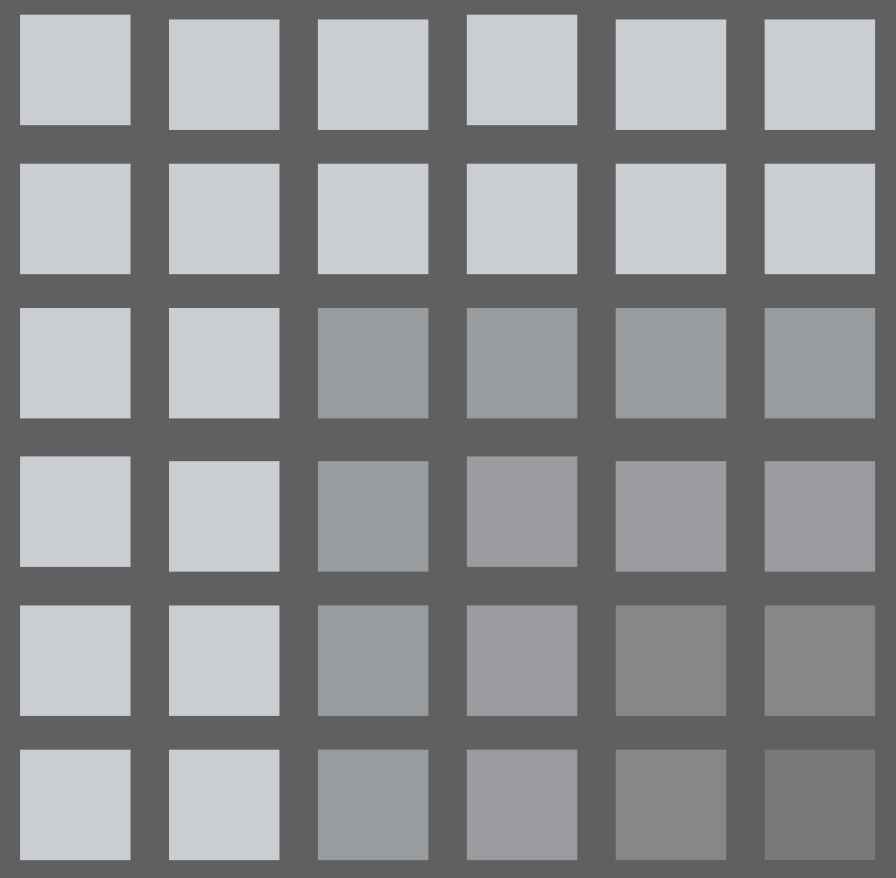
A Shadertoy shader for this pattern:

```glsl
// A six by six grid of flat grey tiles on a darker ground.
// Tiles repeat in columns and in bands of three rows; their shade follows
// the nested corner rings given by min(column, row).

const float TILE_SIZE = 0.1233;   // all lengths are in canvas widths
const float COLUMN_PITCH = 0.1662;
const float ROW_PITCH = 0.161;
const float BAND_PITCH = 0.493;
const vec2 MARGIN = vec2(0.0224, 0.0217);
const float CELL_TOP = 0.008;
const float LIFT = 0.0053;

const vec3 GROUND = vec3(0.376);
const vec3 PALE = vec3(0.792, 0.804, 0.824);
const vec3 COOL_GREY = vec3(0.596, 0.612, 0.620);
const vec3 MAUVE_GREY = vec3(0.612, 0.604, 0.622);
const vec3 MID_GREY = vec3(0.526, 0.530, 0.534);
const vec3 DEEP_GREY = vec3(0.474, 0.474, 0.482);

// Column and row of the cell that holds p; p.y runs down from the top.
vec2 cellAt(vec2 p) {
    float y = p.y - CELL_TOP;
    float band = floor(y / BAND_PITCH);
    float rowInBand = clamp(floor((y - band * BAND_PITCH) / ROW_PITCH), 0.0, 2.0);
    return vec2(floor(p.x / COLUMN_PITCH), band * 3.0 + rowInBand);
}

// Upper left corner of a tile; the first tile of each 3x3 block sits higher.
vec2 tileCorner(vec2 cell) {
    vec2 inBlock = mod(cell, 3.0);
    float band = floor(cell.y / 3.0);
    vec2 corner = MARGIN + vec2(cell.x * COLUMN_PITCH,
                                band * BAND_PITCH + inBlock.y * ROW_PITCH);
    if (inBlock.x + inBlock.y < 0.5) corner.y -= LIFT;
    return corner;
}

vec3 ringColor(float ring) {
    vec3 color = mix(PALE, COOL_GREY, step(1.5, ring));
    color = mix(color, MAUVE_GREY, step(2.5, ring));
    color = mix(color, MID_GREY, step(3.5, ring));
    return mix(color, DEEP_GREY, step(4.5, ring));
}

// Soft coverage of a square, with an edge one pixel wide.
float squareMask(vec2 p, float halfSize, float pixel) {
    vec2 inside = clamp((halfSize - abs(p)) / pixel + 0.5, 0.0, 1.0);
    return inside.x * inside.y;
}

void mainImage(out vec4 fragColor, in vec2 fragCoord) {
    float pixel = 1.0 / iResolution.x;
    vec2 p = vec2(fragCoord.x, iResolution.y - fragCoord.y) * pixel;

    vec2 cell = cellAt(p);
    vec2 local = p - tileCorner(cell) - 0.5 * TILE_SIZE;
    float mask = squareMask(local, 0.5 * TILE_SIZE, pixel);

    vec3 tile = ringColor(min(cell.x, cell.y));
    fragColor = vec4(mix(GROUND, tile, mask), 1.0);
}
```
